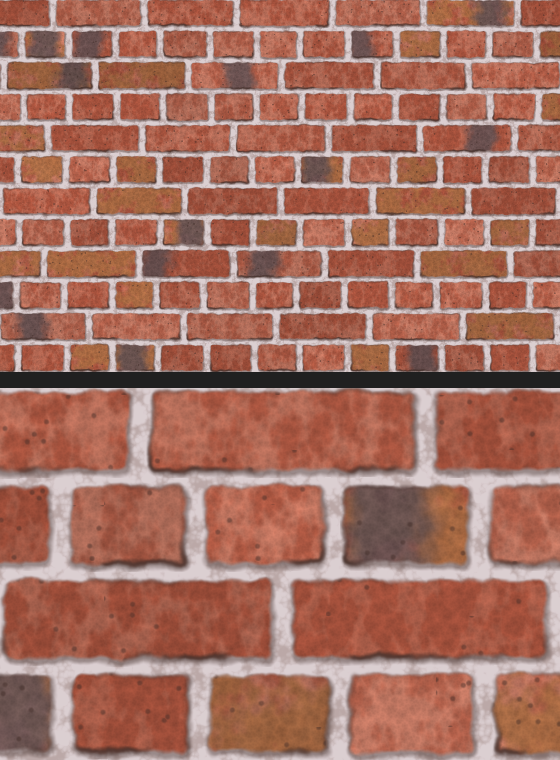
Top, the full canvas; bottom, a detail of the centre.
Reproduce this texture procedurally as a WebGL 2 fragment shader.

```glsl
#version 300 es
precision highp float;
// Weathered brick wall: courses of long stretchers alternate with courses of
// short headers. Each brick is a rounded box with rough edges; cellular noise
// colours the clay and the mortar, layered sines bend the joints.
uniform vec2 u_resolution;
out vec4 outColor;

const float COURSES = 11.86;      // courses over the canvas height
const float HEADER = 1.488;       // header pitch, in course heights
const vec3 RUST = vec3(0.63, 0.31, 0.23);
const vec3 SALMON = vec3(0.73, 0.45, 0.37);
const vec3 OCHRE = vec3(0.64, 0.41, 0.25);
const vec3 BURNT = vec3(0.36, 0.30, 0.31);
const vec3 SOOT = vec3(0.25, 0.17, 0.15);
const vec3 MORTAR = vec3(0.86, 0.81, 0.82);
const vec3 MORTAR_SHADE = vec3(0.69, 0.61, 0.60);

float hash(vec2 p) {
  vec3 q = fract(p.xyx * 0.1031);
  q += dot(q, q.yzx + 33.33);
  return fract((q.x + q.y) * q.z);
}

// Distance to the nearest scattered point
float cells(vec2 p) {
  vec2 base = floor(p);
  float nearest = 2.0;
  for (int j = -1; j <= 1; j++)
    for (int i = -1; i <= 1; i++) {
      vec2 c = base + vec2(i, j);
      vec2 point = c + vec2(hash(c), hash(c + 57.3));
      nearest = min(nearest, length(p - point));
    }
  return nearest;
}

float mottle(vec2 p) {
  return 0.5 * cells(p) + 0.3 * cells(p * 2.3 + 7.1) + 0.2 * cells(p * 5.1 + 3.7);
}

// Layered, turned sines, roughly -1 to 1
float waves(vec2 p) {
  float sum = 0.0, amp = 0.45;
  for (int i = 0; i < 5; i++) {
    sum += amp * sin(p.x + 1.4 * sin(p.y + float(i)));
    p = mat2(0.8, 0.6, -0.6, 0.8) * p * 1.8 + 1.7;
    amp *= 0.62;
  }
  return sum;
}

float roundBox(vec2 p, vec2 halfSize, float radius) {
  vec2 q = abs(p) - halfSize + radius;
  return length(max(q, 0.0)) + min(max(q.x, q.y), 0.0) - radius;
}

// Left edge of the first brick in a course
float courseStart(float row, float isHeader) {
  float stretcher = 1.63 - 0.025 * row - HEADER * mod(row * 0.5, 2.0);
  float header = 0.72 - 0.012 * row + 0.1 * (hash(vec2(row, 9.0)) - 0.5);
  return mix(stretcher, header, isHeader);
}

float jointShift(vec2 id) {
  return 0.13 * (hash(id + 71.0) - 0.5);
}

vec3 clay(vec2 p, vec2 local, vec2 id, float halfLength) {
  float tone = hash(id + 5.0);
  float m = mottle(p * vec2(2.4, 1.5) + id * 3.1);
  vec3 c = mix(RUST, SALMON, clamp(smoothstep(0.25, 0.6, m) * 0.8 + (tone - 0.5) * 0.8, 0.0, 1.0));
  // Ochre bricks, then a few with a kiln-burnt patch
  float ochre = step(0.77, hash(id + 17.0)) * smoothstep(0.2, 0.5, mottle(p * 1.3 + 11.0));
  c = mix(c, OCHRE, 0.85 * ochre);
  float centre = (hash(id + 29.0) - 0.5) * 1.6 * halfLength;
  float patchDist = abs(local.x - centre) - 0.45 + 0.18 * waves(p * 4.0);
  float burnt = step(0.87, hash(id + 41.0)) * smoothstep(0.25, -0.25, patchDist);
  c = mix(c, BURNT, 0.85 * burnt);
  // Brightness per brick, fine grain and dark pits
  c *= 0.92 + 0.14 * hash(id + 3.0);
  c *= 0.85 + 0.34 * mottle(p * 7.0);
  float pit = smoothstep(0.13, 0.04, cells(p * 3.3 + 5.0)) * step(0.55, hash(floor(p * 1.7)));
  return mix(c, SOOT, 0.45 * pit);
}

void main() {
  vec2 p = vec2(gl_FragCoord.x, u_resolution.y - gl_FragCoord.y) / u_resolution.y * COURSES;
  p.y += 0.093;
  float soft = max(0.028, 0.8 * COURSES / u_resolution.y);

  // Find the brick
  vec2 q = p + 0.016 * vec2(waves(p.yx * 1.5), waves(p * 0.9 + 4.0));
  float row = floor(q.y);
  float isHeader = mod(row, 2.0);
  float pitch = HEADER * (2.0 - isHeader);
  float x = q.x - courseStart(row, isHeader);
  vec2 id = vec2(floor(x / pitch), row);
  float left = id.x * pitch + jointShift(id);
  float right = (id.x + 1.0) * pitch + jointShift(id + vec2(1.0, 0.0));
  vec2 halfSize = vec2(0.5 * (right - left) - 0.125, 0.395 + 0.02 * hash(id + 13.0));
  vec2 local = vec2(x - 0.5 * (left + right), q.y - row - 0.5);
  float rough = 0.018 * waves(p * 7.0) + 0.05 * (cells(p * 4.0) - 0.45);
  float d = roundBox(local, halfSize, 0.06) + rough;

  // Mortar, greyer in places and shaded beneath bricks
  float grit = mottle(p * 3.5 + 20.0);
  vec3 mortar = mix(MORTAR, MORTAR_SHADE, 0.75 * smoothstep(0.36, 0.68, grit));
  float shadow = smoothstep(0.07, 0.0, roundBox(local - vec2(0.01, 0.03), halfSize, 0.06) + rough);
  mortar = mix(mortar, SOOT, 0.42 * shadow);

  // Lay the brick, then sooty worn edges, strongest along the bottom
  vec3 color = mix(clay(p, local, id, halfSize.x), mortar, smoothstep(-soft, soft, d));
  float low = smoothstep(0.1, 0.38, local.y);
  float worn = smoothstep(-0.25, 0.5, waves(p * 2.3 + id));
  float rim = smoothstep(0.055, 0.0, abs(d + 0.005));
  color = mix(color, SOOT, rim * worn * (0.25 + 0.5 * low));
  outColor = vec4(color, 1.0);
}
```
